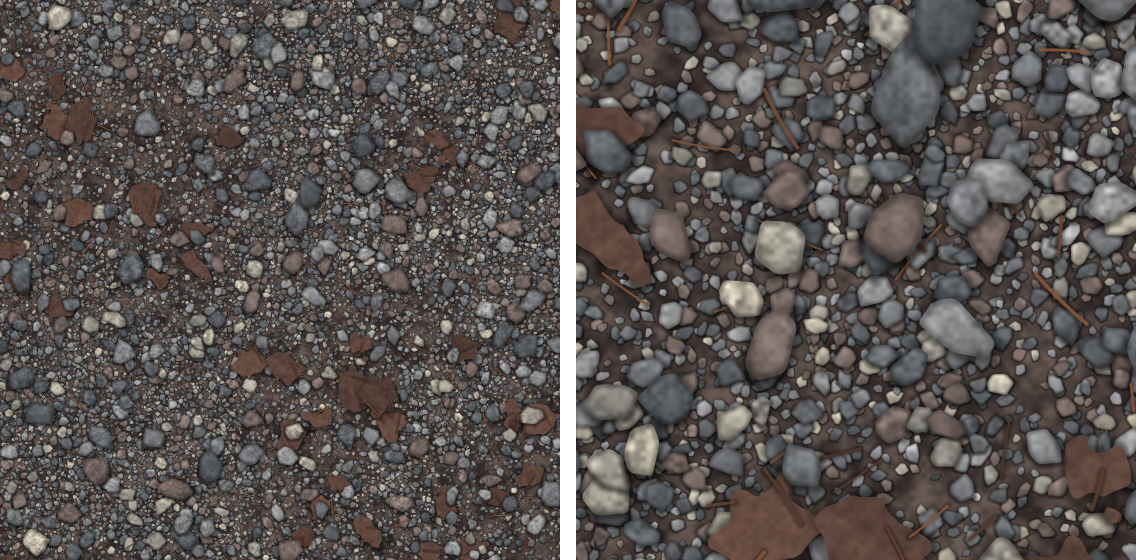
Left, the full canvas; right, a detail of the centre.
This texture is drawn by a WebGL 2 fragment shader. Its source:

```glsl
#version 300 es
precision highp float;
// Damp forest-path gravel: mixed angular stones over dirt, with dead leaves and needles.

uniform vec2 u_resolution;
out vec4 fragColor;

const float TAU = 6.28319;
const int STONE_LAYERS = 5;
const float FINEST_CELLS = 118.0;   // grid cells across the canvas, smallest stones
const float LAYER_RATIO = 0.645;    // each layer is coarser by this factor
const float LEAF_CELLS = 15.0;
const float NEEDLE_CELLS = 23.0;
const float GRAIN_CELLS = 300.0;
const float SHADOW_DEPTH = 0.5;
const vec2 LIGHT_DIR = vec2(-0.35, 0.94);

const vec3 SOIL_DARK = vec3(0.18, 0.15, 0.15);
const vec3 SOIL_LIGHT = vec3(0.42, 0.36, 0.33);
const vec3 SLATE = vec3(0.32, 0.335, 0.35);
const vec3 ASH = vec3(0.59, 0.59, 0.595);
const vec3 SAND = vec3(0.69, 0.66, 0.59);
const vec3 UMBER = vec3(0.47, 0.39, 0.36);
const vec3 LEAF_DARK = vec3(0.28, 0.21, 0.19);
const vec3 LEAF_LIGHT = vec3(0.45, 0.33, 0.28);
const vec3 TWIG = vec3(0.25, 0.18, 0.16);
const vec3 NEEDLE = vec3(0.57, 0.36, 0.23);

float hash(vec2 p) {
    return fract(sin(dot(p, vec2(127.1, 311.7))) * 43758.5453);
}

float noise(vec2 p) {
    vec2 i = floor(p), f = fract(p);
    f = f * f * (3.0 - 2.0 * f);
    return mix(mix(hash(i), hash(i + vec2(1, 0)), f.x),
               mix(hash(i + vec2(0, 1)), hash(i + vec2(1, 1)), f.x), f.y);
}

// Where dirt and plant litter gather, 0 to 1
float litterAmount(vec2 p) {
    float n = 0.65 * noise(p * 5.0 + 7.3) + 0.35 * noise(p * 13.0 + 2.1);
    return smoothstep(0.42, 0.72, n);
}

vec2 jitter(vec2 id) {
    return 0.1 + 0.8 * vec2(hash(id + 0.37), hash(id + 5.91));
}

vec2 turn(vec2 p, float angle) {
    float c = cos(angle), s = sin(angle);
    return vec2(c * p.x + s * p.y, c * p.y - s * p.x);
}

float smoothMax(float a, float b, float k) {
    float h = max(k - abs(a - b), 0.0) / k;
    return max(a, b) + 0.25 * h * h * k;
}

// Rounded irregular convex polygon
float pebbleDistance(vec2 p, float radius, vec2 id) {
    float d = -radius;
    for (int k = 0; k < 6; k++) {
        float fk = float(k);
        float angle = (fk + 0.6 * hash(id + fk * 1.7)) * TAU / 6.0;
        float reach = radius * mix(0.72, 1.1, hash(id + 11.3 + fk * 2.3));
        d = smoothMax(d, dot(p, vec2(cos(angle), sin(angle))) - reach, radius * 0.22);
    }
    return d;
}

vec3 stoneColor(vec2 id, float mottle, float grain) {
    float tone = hash(id + 21.7), kind = hash(id + 31.9);
    vec3 c = mix(SLATE, ASH, tone * sqrt(tone));
    if (kind > 0.83) c = mix(c, SAND, 0.45 + 0.5 * tone);
    else if (kind > 0.61) c = mix(c, UMBER, 0.75);
    float speckle = mix(0.25, 0.75, hash(id + 41.3));
    return c * (1.0 + speckle * (grain - 0.5) + 0.3 * (mottle - 0.5));
}

vec3 soilColor(vec2 p, float grain) {
    float n = 0.35 * noise(p * 35.0) + 0.35 * noise(p * 130.0) + 0.3 * grain;
    return mix(SOIL_DARK, SOIL_LIGHT, smoothstep(0.2, 0.85, n));
}

// Paints one grid of stones, or of flat ragged leaves, over the base colour
vec3 scatter(vec3 base, vec2 p, float cells, float chance, float seed, bool leaf, float grain, float pixel) {
    vec2 q = p * cells, home = floor(q);
    float mottle = noise(p * 110.0 + seed), blur = pixel * cells * 0.7;
    for (int n = 0; n < 9; n++) {
        vec2 cell = home + vec2(n % 3 - 1, n / 3 - 1), id = cell + seed * 17.13;
        vec2 center = cell + jitter(id), local = q - center;
        float litter = litterAmount(center / cells);
        float density = leaf ? chance * litter : chance * (1.0 - 0.5 * litter);
        if (hash(id + 51.7) > density || dot(local, local) > 1.0) continue;

        float radius = mix(0.25, 0.49, hash(id + 61.1));
        float aspect = mix(1.0, 1.35, hash(id + 71.9));
        vec2 shaped = turn(local, TAU * hash(id + 81.3)) * vec2(1.0 / aspect, sqrt(aspect));
        float d = pebbleDistance(shaped, radius, id);
        if (leaf) d += 0.3 * (noise(p * 70.0 + seed) - 0.5);

        float facing = dot(local, LIGHT_DIR) / radius;
        float rim = smoothstep(0.0, 0.3 * radius, -d);
        vec3 c = leaf ? mix(LEAF_DARK, LEAF_LIGHT, 0.6 * hash(id + 91.7) + 0.4 * mottle) * (0.85 + 0.3 * grain)
                      : stoneColor(id, mottle, grain) * mix(0.72, 1.04, rim) * (1.0 + 0.13 * facing);
        float shade = 1.0 - smoothstep(0.0, 0.4 * radius, d);
        base *= 1.0 - SHADOW_DEPTH * shade * clamp(0.75 - 0.3 * facing, 0.3, 1.0);
        base = mix(base, c, 1.0 - smoothstep(-blur, blur, d));
    }
    return base;
}

// Thin, slightly bowed needles and twigs
vec3 scatterNeedles(vec3 base, vec2 p, float pixel) {
    vec2 q = p * NEEDLE_CELLS, home = floor(q);
    float blur = pixel * NEEDLE_CELLS * 0.7;
    for (int n = 0; n < 9; n++) {
        vec2 id = home + vec2(n % 3 - 1, n / 3 - 1), center = id + jitter(id + 3.3);
        if (hash(id + 14.9) > 0.25 + 0.6 * litterAmount(center / NEEDLE_CELLS)) continue;
        vec2 local = turn(q - center, TAU * hash(id + 24.1));
        float halfLength = mix(0.18, 0.5, hash(id + 34.7));
        local.y += 0.3 * (hash(id + 44.3) - 0.5) * local.x * local.x;
        float d = length(vec2(max(abs(local.x) - halfLength, 0.0), local.y)) - mix(0.012, 0.028, hash(id + 54.9));
        base *= 1.0 - 0.3 * (1.0 - smoothstep(0.0, 0.07, d));
        base = mix(base, mix(TWIG, NEEDLE, hash(id + 64.3)), 0.9 * (1.0 - smoothstep(-blur, blur, d)));
    }
    return base;
}

void main() {
    float extent = min(u_resolution.x, u_resolution.y), pixel = 1.0 / extent;
    vec2 p = gl_FragCoord.xy / extent;
    float grain = 0.6 * noise(p * GRAIN_CELLS) + 0.4 * noise(p * GRAIN_CELLS * 0.55 + 9.7);
    vec3 color = soilColor(p, grain);

    // Small stones first, large ones last, litter in between
    float cells = FINEST_CELLS;
    for (int i = 0; i < STONE_LAYERS; i++) {
        float layer = float(i);
        if (i == 3) {
            color = scatter(color, p, LEAF_CELLS, 0.4, 8.0, true, grain, pixel);
            color = scatterNeedles(color, p, pixel);
        }
        color = scatter(color, p, cells, 0.95 * pow(0.72, layer), layer + 1.0, false, grain, pixel);
        cells *= LAYER_RATIO;
    }
    fragColor = vec4(color, 1.0);
}
```
